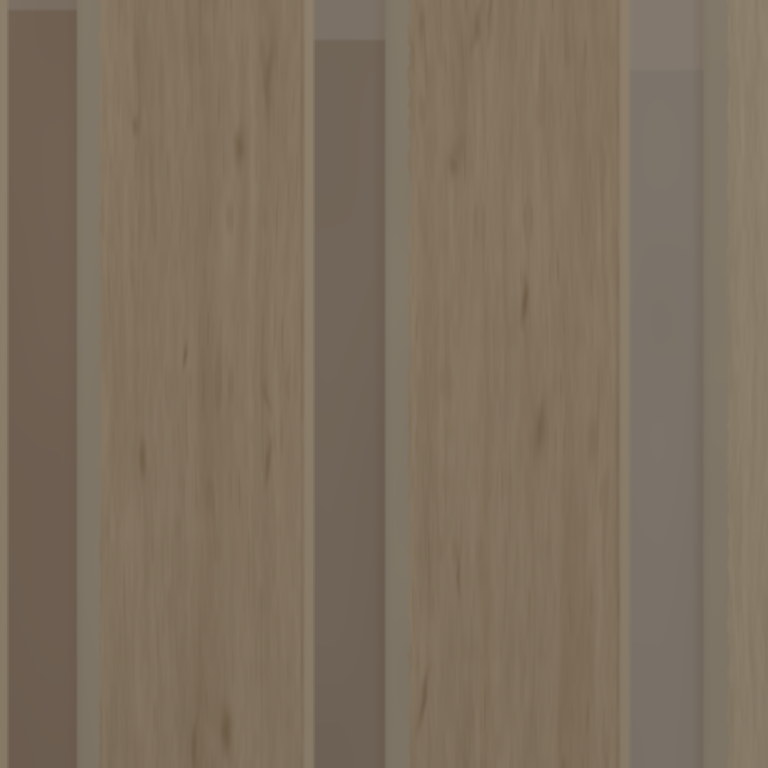
A three.js fragment shader for this texture:

```glsl
varying vec2 vUv;

const float FIRST_GAP = 0.0104;   // left side of the first gap
const float PITCH_RATE = 2.548;   // repeats per canvas width
const float PITCH_DRIFT = -0.097; // repeats widen toward the right
const float GAP_END = 0.228;      // fractions of one repeat
const float SIDE_END = 0.304;
const float FACE_END = 0.969;
const float SOFTNESS = 0.006;
const int FLECKS = 9;

const vec3 WOOD = vec3(0.512, 0.451, 0.373);
const vec3 PALE_WOOD = vec3(0.540, 0.495, 0.420);
const vec3 GRAIN_DARK = vec3(0.390, 0.315, 0.225);
const vec3 SIDE = vec3(0.502, 0.465, 0.405);
const vec3 EDGE = vec3(0.540, 0.490, 0.415);
const vec3 GAP_BROWN = vec3(0.435, 0.376, 0.322);
const vec3 GAP_GREY = vec3(0.485, 0.445, 0.405);
const vec3 GAP_TOP = vec3(0.495, 0.455, 0.415);

float hash(vec2 p) {
  return fract(sin(dot(p, vec2(127.1, 311.7))) * 43758.5453);
}

float noise(vec2 p) {
  vec2 i = floor(p);
  vec2 f = fract(p);
  f = f * f * (3.0 - 2.0 * f);
  return mix(mix(hash(i), hash(i + vec2(1.0, 0.0)), f.x),
             mix(hash(i + vec2(0.0, 1.0)), hash(i + vec2(1.0, 1.0)), f.x), f.y);
}

float step01(float edge, float x) {
  return smoothstep(edge - SOFTNESS, edge + SOFTNESS, x);
}

// Short dark marks scattered over one slat face
float fleckMask(vec2 q, float slat) {
  float mask = 0.0;
  for (int i = 0; i < FLECKS; i++) {
    vec2 key = vec2(float(i) + 3.0, slat * 7.0 + 11.0);
    vec2 center = vec2(mix(0.34, 0.92, hash(key)), hash(key + 19.3));
    vec2 d = q - center;
    float len = mix(0.012, 0.05, hash(key + 41.7));
    float lean = (hash(key + 5.9) - 0.5) * 0.8;
    d.x += d.y * lean + 0.012 * (noise(vec2(q.y * 45.0, float(i))) - 0.5);
    float width = mix(0.006, 0.020, hash(key + 63.1));
    float strength = mix(0.2, 0.65, hash(key + 87.2));
    mask = max(mask, strength * exp(-pow(d.x / width, 2.0) - pow(d.y / len, 2.0)));
  }
  return mask;
}

vec3 woodFace(vec2 p, float u, float slat) {
  float bend = 0.012 * (noise(vec2(p.x * 9.0, p.y * 4.0) + slat * 13.0) - 0.5);
  float x = p.x + bend;
  float broad = noise(vec2(x * 38.0, p.y * 2.2) + slat * 31.0);
  float fine = noise(vec2(x * 150.0, p.y * 7.0));
  float fiber = noise(vec2(x * 300.0, p.y * 32.0));
  float pores = smoothstep(0.72, 0.95, noise(vec2(x * 190.0, p.y * 14.0) + 57.0));

  // A long stain wanders down each face
  float stainX = 0.66 + 0.15 * slat + 0.05 * (noise(vec2(p.y * 5.0, slat)) - 0.5);
  float stain = exp(-pow((u - stainX) / 0.035, 2.0));
  stain *= 0.25 + 0.75 * noise(vec2(p.y * 4.0, slat + 8.0));

  float pale = smoothstep(1.5, 2.0, slat);
  vec3 color = mix(WOOD, PALE_WOOD, 0.8 * pale);
  color += 0.030 * (broad - 0.5) + 0.022 * (fine - 0.5) + 0.020 * (fiber - 0.5);
  float dark = 0.22 * stain + 0.13 * pores + 0.16 * smoothstep(0.62, 0.95, broad);
  dark += fleckMask(vec2(u, p.y), slat);
  return mix(color, GRAIN_DARK, clamp(dark * (1.0 - 0.7 * pale), 0.0, 0.75));
}

vec3 gapColor(vec2 p, float u, float slat) {
  vec3 color = mix(GAP_BROWN, GAP_GREY, smoothstep(0.6, 2.0, slat));
  color += vec3(-0.002, 0.004, 0.007) * smoothstep(0.2, 0.9, slat);
  // Pale panel at the top, longer in each gap
  float panel = 1.0 - 0.013 - 0.039 * max(slat, 0.0);
  color = mix(color, GAP_TOP + 0.012 * slat, 0.65 * smoothstep(-0.003, 0.003, p.y - panel));
  // Contact shade beside the next slat
  float shade = smoothstep(GAP_END - 0.045, GAP_END, u);
  color -= vec3(0.018, 0.024, 0.028) * shade * (0.4 + 0.5 * max(slat, 0.0));
  return color + 0.012 * (noise(p * vec2(14.0, 5.0)) - 0.5);
}

void main() {
  vec2 p = vUv;
  float d = p.x - FIRST_GAP;
  float repeatPos = PITCH_RATE * d + PITCH_DRIFT * d * d;
  float slat = floor(repeatPos);
  float u = fract(repeatPos);

  // Slightly rough border between side and face
  float rough = 0.010 * (noise(vec2(p.y * 110.0, slat)) - 0.5);

  vec3 side = SIDE + 0.010 * (noise(p * vec2(30.0, 8.0)) - 0.5);
  side -= 0.012 * (1.0 - smoothstep(GAP_END, GAP_END + 0.03, u));
  vec3 color = mix(gapColor(p, u, slat), side, step01(GAP_END, u));
  color = mix(color, woodFace(p, u, slat), step01(SIDE_END + rough, u));

  // Dark seam, then the lit edge
  float seam = exp(-pow((u - FACE_END + 0.008) / 0.006, 2.0));
  color -= 0.025 * seam;
  float lit = 0.75 + 0.25 * sin((u - FACE_END) / (1.0 - FACE_END) * 3.14159);
  color = mix(color, mix(WOOD, EDGE, lit), step01(FACE_END, u));

  // Blend the edge into the following gap
  float wrap = 0.5 * (1.0 - smoothstep(0.0, SOFTNESS, u));
  wrap += 0.5 * smoothstep(1.0 - SOFTNESS, 1.0, u);
  vec3 nextGap = gapColor(p, 0.0, slat + step(0.5, u));
  color = mix(color, u < 0.5 ? EDGE : nextGap, wrap);

  // Gentle falloff toward the bottom
  color *= mix(0.975, 1.01, smoothstep(0.0, 0.8, p.y));
  gl_FragColor = vec4(color, 1.0);
}
```
